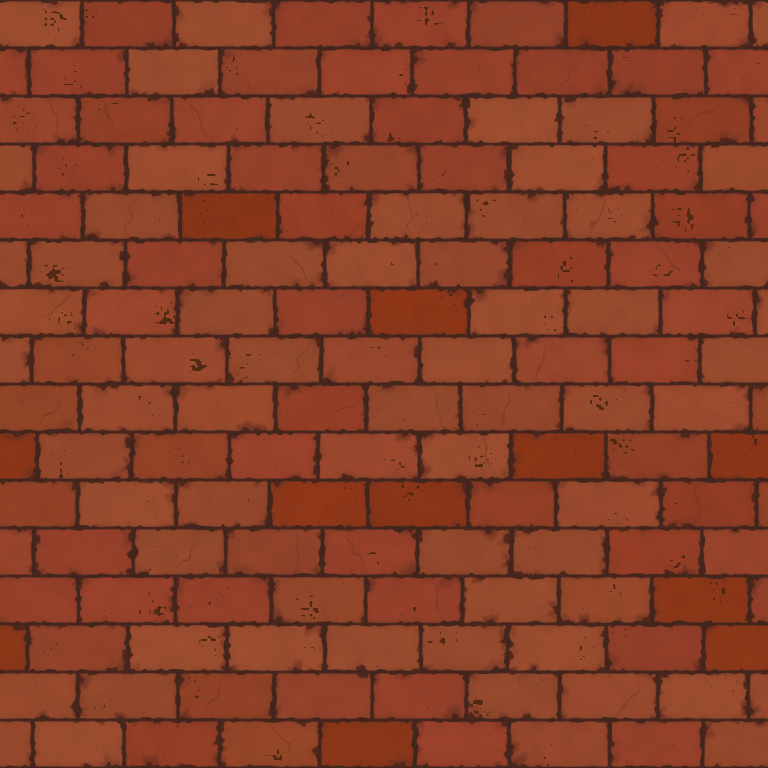
Reproduce this texture procedurally as a Shadertoy shader.

```glsl
// Weathered brick wall in running bond: 8 bricks across, 16 courses down.
// Each brick is a rounded box with its own clay tint, ragged rim, chips with
// soft stains, clustered pits and sometimes a hairline crack.
#define BRICKS 8.0
#define COURSES 16.0
#define BOND_SHIFT 0.34
#define JOINT_JITTER 0.11
#define JOINT_WIDTH 0.024
#define CORNER 0.06
#define CHIPS 11
#define CRACK_CHANCE 0.28
#define FIRED_CHANCE 0.06

const vec3 GROUT = vec3(0.26, 0.145, 0.11);
const vec3 CHIP  = vec3(0.33, 0.15, 0.105);
const vec3 STAIN = vec3(0.42, 0.19, 0.13);
const vec3 CLAY  = vec3(0.60, 0.295, 0.18);
const vec3 RED   = vec3(0.59, 0.25, 0.165);
const vec3 FIRED = vec3(0.54, 0.20, 0.08);
const vec3 PIT   = vec3(0.27, 0.14, 0.06);

float hash(vec2 p) {
    return fract(sin(dot(p, vec2(127.1, 311.7))) * 43758.5453);
}

vec4 hash4(vec2 p) {
    return vec4(hash(p), hash(p + 19.7), hash(p + 41.3), hash(p + 73.9));
}

float noise(vec2 p) {
    vec2 i = floor(p), f = fract(p);
    f = f * f * (3.0 - 2.0 * f);
    return mix(mix(hash(i), hash(i + vec2(1, 0)), f.x),
               mix(hash(i + vec2(0, 1)), hash(i + vec2(1, 1)), f.x), f.y);
}

// Position of a vertical joint, in brick widths; wraps across the canvas
float jointX(float col, float row) {
    return col + JOINT_JITTER * (hash(vec2(mod(col, BRICKS), row) + 5.3) - 0.5);
}

// Distance to a jagged blob of the given radius
float blob(vec2 e, float radius, float seed) {
    vec2 dir = e / max(length(e), 1e-4);
    return length(e) * (0.65 + 0.8 * noise(dir * 1.8 + seed)) - radius;
}

// Inside distance from the rim of a rounded box
float rimDepth(vec2 q, vec2 halfSize) {
    vec2 b = abs(q) - halfSize + CORNER;
    return CORNER - length(max(b, 0.0)) - min(max(b.x, b.y), 0.0);
}

void mainImage(out vec4 fragColor, in vec2 fragCoord) {
    vec2 p = fragCoord / iResolution.xy * vec2(BRICKS, COURSES);
    float aa = COURSES / iResolution.y;

    // Find the brick; local units are one course height
    float row = floor(p.y);
    float x = p.x - BOND_SHIFT - 0.5 * mod(row, 2.0);
    float col = floor(x);
    if (x < jointX(col, row)) col -= 1.0;
    else if (x > jointX(col + 1.0, row)) col += 1.0;
    float left = jointX(col, row), right = jointX(col + 1.0, row);
    vec2 q = vec2(2.0 * x - left - right, fract(p.y) - 0.5);
    vec2 halfSize = vec2(right - left, 0.5);
    vec2 id = vec2(mod(col, BRICKS), row);
    vec4 look = hash4(id + 11.1);
    vec4 wear = hash4(id + 237.5);
    vec2 grain = q + 37.0 * look.xy;

    // Clay tint and mottling
    vec3 face = mix(CLAY, RED, smoothstep(0.3, 0.8, look.x));
    face = mix(face, FIRED, 0.25 * smoothstep(0.7, 0.95, look.y));
    face = mix(face, FIRED, 0.85 * step(1.0 - FIRED_CHANCE, look.z));
    face *= 0.96 + 0.06 * look.w;
    face *= 0.96 + 0.05 * noise(grain * 3.0) + 0.03 * noise(grain * 26.0);

    // Ragged, darkened rim
    float depth = rimDepth(q, halfSize - vec2(0.008, 0.0));
    float ragged = noise(grain * 9.0);
    float body = depth - JOINT_WIDTH - 0.06 * ragged * ragged * ragged;
    float stain = 0.75 * exp(-16.0 * max(depth, 0.0)) * noise(grain * 4.0 + 8.0);

    // Chips around the perimeter, crowded toward the corners
    float chip = 1.0;
    for (int i = 0; i < CHIPS; i++) {
        vec4 r = hash4(id * 3.17 + float(i) * 7.31);
        float t = 2.0 * r.y - 1.0;
        t = sign(t) * sqrt(abs(t));
        float side = fract(r.x * 7.0) < 0.5 ? -1.0 : 1.0;
        vec2 at = halfSize * (r.x < 0.5 ? vec2(t, side) : vec2(side, t));
        float size = mix(0.035, 0.13, r.z * r.z);
        float d = blob(q - at, size, 20.0 * r.w);
        chip = min(chip, d);
        float spread = blob(q - at, size * 2.1, 31.0 * r.y);
        stain = max(stain, (0.2 + 0.6 * r.w) * smoothstep(0.4 * size, -size, spread));
    }

    // Holes that span the vertical joints
    for (int s = 0; s < 2; s++) {
        vec4 r = hash4(vec2(mod(col + float(s), BRICKS), row) + 91.7);
        vec2 at = vec2(halfSize.x * (2.0 * float(s) - 1.0), 0.8 * r.y - 0.4);
        if (r.x > 0.72) chip = min(chip, blob(q - at, 0.06 + 0.06 * r.z, 20.0 * r.w));
    }

    // Hairline crack
    float angle = 0.5 + 2.0 * wear.y;
    vec2 along = vec2(cos(angle), sin(angle));
    vec2 e = q - (wear.zw - 0.5) * vec2(1.2, 0.3);
    float bend = dot(e, vec2(-along.y, along.x)) + 0.16 * (noise(grain * 5.0) - 0.5);
    float crack = smoothstep(0.012 + aa, 0.0, abs(bend))
                * smoothstep(0.5, 0.2, abs(dot(e, along))) * step(wear.x, CRACK_CHANCE);

    // Pits: one cluster per brick plus a few strays
    e = q - (look.wz - 0.5) * vec2(1.5, 0.6);
    float limit = 0.975 - 0.45 * wear.w * wear.w * exp(-18.0 * dot(e, e));
    float pit = smoothstep(limit - 0.04, limit + 0.06, noise(grain * 15.0));

    // Layer the wear, then the grout
    face = mix(face, STAIN, stain);
    face = mix(face, STAIN, 0.45 * crack);
    face = mix(face, PIT, 0.85 * pit);
    face = mix(face, mix(CHIP, GROUT, 0.4 * ragged), smoothstep(aa, -aa, chip));
    vec3 color = mix(GROUT, face, smoothstep(-aa, aa, body));
    fragColor = vec4(color, 1.0);
}
```
